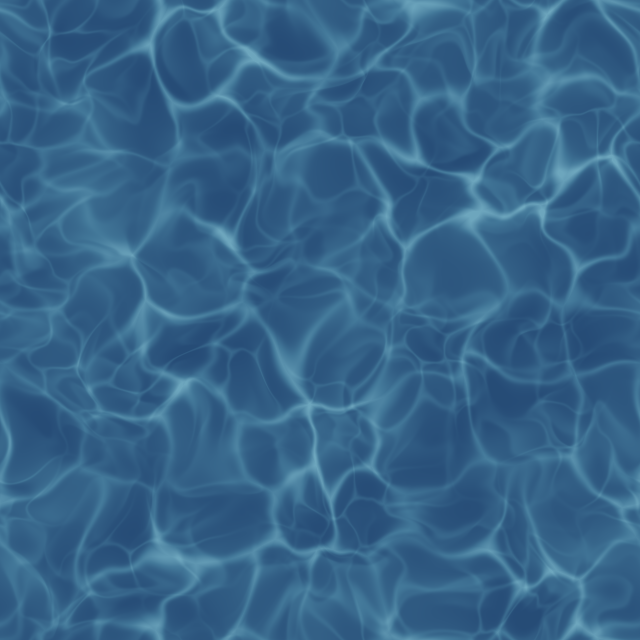
This texture is drawn by a Shadertoy shader. Its source:

```glsl
// Sunlit pool water: a soft net of caustic light over deep blue.
// Two warped cellular nets give filaments and bright knots, folded noise
// gives the wisps between them; every lattice wraps, so the canvas tiles.

#define COARSE_CELLS 8.0
#define FINE_CELLS 14.0
#define BROAD_WARP 0.070
#define CURL_WARP 0.024
#define NET_LIGHT 0.52
#define KNOT_LIGHT 0.34
#define GLOW_LIGHT 0.15
#define WISP_LIGHT 0.24
#define WASH_LIGHT 0.30
#define DEEP_BLUE vec3(0.170, 0.330, 0.490)
#define MID_BLUE vec3(0.260, 0.470, 0.600)
#define CREST_BLUE vec3(0.390, 0.610, 0.710)

vec2 hash2(vec2 cell, float seed) {
    vec2 q = vec2(dot(cell, vec2(127.1, 311.7)), dot(cell, vec2(269.5, 183.3)));
    return fract(sin(q + seed * 17.3) * 43758.5453);
}

// Slope of one lattice corner, projected on the offset from it
float corner(vec2 cell, vec2 offset, vec2 period, float seed) {
    float angle = 6.2831853 * hash2(mod(cell, period), seed).x;
    return dot(vec2(cos(angle), sin(angle)), offset);
}

// Gradient noise that wraps after a whole number of cells
float noise(vec2 uv, vec2 period, float seed) {
    vec2 p = uv * period, i = floor(p), f = fract(p);
    vec2 s = f * f * f * (f * (f * 6.0 - 15.0) + 10.0);
    vec2 x = vec2(1.0, 0.0), y = vec2(0.0, 1.0);
    float low = mix(corner(i, f, period, seed),
                    corner(i + x, f - x, period, seed), s.x);
    float high = mix(corner(i + y, f - y, period, seed),
                     corner(i + 1.0, f - 1.0, period, seed), s.x);
    return mix(low, high, s.y);
}

vec2 noise2(vec2 uv, float period, float seed) {
    return vec2(noise(uv, vec2(period), seed), noise(uv, vec2(period), seed + 1.0));
}

// Wrapping patches from 0 to 1 that fade features in and out
float patches(vec2 uv, float period, float seed) {
    return smoothstep(-0.4, 0.4, noise(uv, vec2(period), seed));
}

// Cellular net: x = filament, y = knot where three cells meet, z = wide glow
vec3 causticNet(vec2 uv, float cells, float seed) {
    vec2 p = uv * cells, home = floor(p);
    vec3 nearest = vec3(9.0);
    for (int j = -1; j <= 1; j++)
    for (int i = -1; i <= 1; i++) {
        vec2 cell = home + vec2(i, j);
        vec2 site = cell + 0.1 + 0.8 * hash2(mod(cell, cells), seed);
        float d = length(site - p);
        if (d < nearest.x) nearest = vec3(d, nearest.xy);
        else if (d < nearest.y) nearest = vec3(nearest.x, d, nearest.y);
        else nearest.z = min(nearest.z, d);
    }
    float edge = nearest.y - nearest.x;
    float meet = nearest.z - nearest.x;
    float knot = exp(-meet * meet * 18.0);
    float width = mix(0.075, 0.17, knot);
    return vec3(exp(-edge * edge / (width * width)), knot, exp(-edge * 4.0));
}

// Folded sheet of light: crisp on one side, trailing off on the other
float wisp(vec2 uv, vec2 period, float seed) {
    float n = noise(uv, period, seed);
    return exp(-n * n * (n > 0.0 ? 260.0 : 45.0));
}

void mainImage(out vec4 fragColor, in vec2 fragCoord) {
    vec2 uv = fragCoord / iResolution.xy;

    // Chained warps bend the nets into curls
    vec2 broad = uv + BROAD_WARP * noise2(uv, 6.0, 1.0);
    vec2 curled = broad + CURL_WARP * noise2(broad, 15.0, 4.0);
    vec2 swirled = curled + 0.5 * CURL_WARP * noise2(curled, 25.0, 7.0);

    // Main net, with stretches that fade away
    vec3 coarse = causticNet(curled, COARSE_CELLS, 11.0);
    float strength = mix(0.2, 1.0, patches(uv, 5.0, 13.0));
    float light = strength * (NET_LIGHT * coarse.x + KNOT_LIGHT * coarse.y * coarse.z);
    light += GLOW_LIGHT * coarse.z;

    // Fainter small net, mostly where its own patches allow
    vec3 fine = causticNet(swirled, FINE_CELLS, 17.0);
    float fineStrength = patches(uv, 6.0, 19.0);
    light += 0.45 * fineStrength * (NET_LIGHT * fine.x + KNOT_LIGHT * fine.y * fine.z);

    // Wisps drawn out along the surface
    light += WISP_LIGHT * patches(uv, 7.0, 23.0) * wisp(swirled, vec2(7.0, 11.0), 29.0);
    light += WISP_LIGHT * patches(uv, 8.0, 31.0) * wisp(swirled, vec2(13.0, 12.0), 37.0);

    // Slow cloudy changes of depth
    light += WASH_LIGHT * noise(broad, vec2(4.0), 41.0);
    light += 0.6 * WASH_LIGHT * noise(curled, vec2(11.0), 43.0);
    light = clamp(light - 0.03, -0.12, 1.15);

    vec3 color = mix(DEEP_BLUE, MID_BLUE, min(light * 2.0, 1.0));
    color += (CREST_BLUE - MID_BLUE) * max(light * 2.0 - 1.0, 0.0);
    fragColor = vec4(color, 1.0);
}
```
